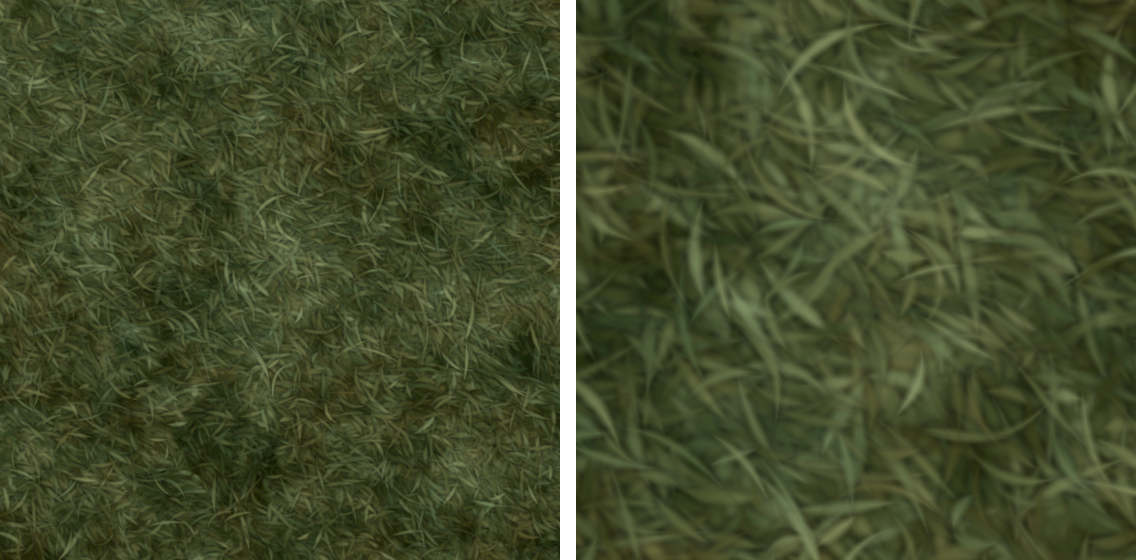
Left, the full canvas; right, a detail of the centre.
Reproduce this texture procedurally as a Shadertoy shader.

```glsl
vec3 hash33(vec3 p) {
    p = fract(p * vec3(0.1031, 0.1030, 0.0973));
    p += dot(p, p.yxz + 33.33);
    return fract((p.xxy + p.yxx) * p.zyx);
}

float noise(vec2 p, float seed) {
    vec2 i = floor(p), f = fract(p);
    f = f * f * (3.0 - 2.0 * f);
    float a = hash33(vec3(i, seed)).x;
    float b = hash33(vec3(i + vec2(1, 0), seed)).x;
    float c = hash33(vec3(i + vec2(0, 1), seed)).x;
    float d = hash33(vec3(i + vec2(1, 1), seed)).x;
    return mix(mix(a, b, f.x), mix(c, d, f.x), f.y);
}

// Dark to light along tone, bluish green to straw along warmth
vec3 grassColor(float tone, float warmth) {
    vec3 color = mix(vec3(0.14, 0.17, 0.038), vec3(0.40, 0.44, 0.27), tone);
    return color + warmth * vec3(0.028, -0.004, -0.016);
}

// Signed distance to a bent, tapered blade; along runs from -1 to 1
float blade(vec2 q, float angle, float halfLength, float halfWidth, float bend, out float along) {
    float c = cos(angle), s = sin(angle);
    q = vec2(c * q.x + s * q.y, c * q.y - s * q.x);
    along = q.x / halfLength;
    q.y -= bend * halfLength * (along * along - 0.3);
    return abs(q.y) - halfWidth * (1.0 - along * along);
}

void mainImage(out vec4 fragColor, in vec2 fragCoord) {
    vec2 p = fragCoord / iResolution.y;

    // Broad patches of light, hue and lean
    float patchTone = 0.36 * (noise(p * 6.0, 51.0) - 0.5)
                    + 0.44 * (noise(p * 17.0, 52.0) - 0.5)
                    + 0.46 * (noise(p * 37.0, 56.0) - 0.5)
                    + 0.24 * (p.y - 0.5);
    float patchWarmth = 1.0 * (noise(p * 9.0, 53.0) - 0.5)
                      + 1.0 * (noise(p * 27.0, 57.0) - 0.5);
    float lean = -0.6 + 1.0 * (noise(p * 7.0, 54.0) - 0.5);

    // Shaded ground
    vec3 color = grassColor(0.45 + patchTone + 0.4 * (noise(p * 70.0, 55.0) - 0.5), patchWarmth);

    // Blades, from wide blurred tufts at the bottom to thin ones on top
    const float cell = 0.040;
    for (int layer = 0; layer < 16; layer++) {
        float height = float(layer) / 15.0;
        float soft = max(mix(0.0045, 0.0028, height), 0.75 / iResolution.y);
        vec2 grid = p / cell + 7.0 * hash33(vec3(layer, 3.0, 8.0)).xy;
        for (int j = -1; j <= 1; j++)
        for (int i = -1; i <= 1; i++) {
            vec2 id = floor(grid) + vec2(i, j);
            vec3 place = hash33(vec3(id, float(layer) + 1.0));
            vec3 shape = hash33(vec3(id, float(layer) + 71.0));
            vec3 look = hash33(vec3(id, float(layer) + 141.0));

            // Dark blades are short gaps, light ones are long
            float angle = lean + 1.7 * (place.z + shape.x - 1.0);
            float halfLength = mix(0.010, mix(0.018, 0.036, look.x), shape.y);
            float halfWidth = mix(0.0016, 0.0034, shape.z) * mix(2.2, 1.0, height);
            float along;
            float d = blade((grid - id - place.xy) * cell, angle, halfLength, halfWidth,
                            0.5 * (look.z - 0.5), along);

            // Soft shadow around the blade, then the blade itself
            color *= 1.0 - 0.12 * smoothstep(0.007, 0.0, d);
            float tone = 0.17 + 0.74 * look.x + 0.14 * height + patchTone
                       + 0.08 * along + 0.22 * step(0.93, look.x);
            float warmth = patchWarmth + 1.6 * (look.y - 0.5);
            color = mix(color, grassColor(tone, warmth), 0.84 * smoothstep(soft, -soft, d));
        }
    }

    fragColor = vec4(clamp(color, 0.0, 1.0), 1.0);
}
```
